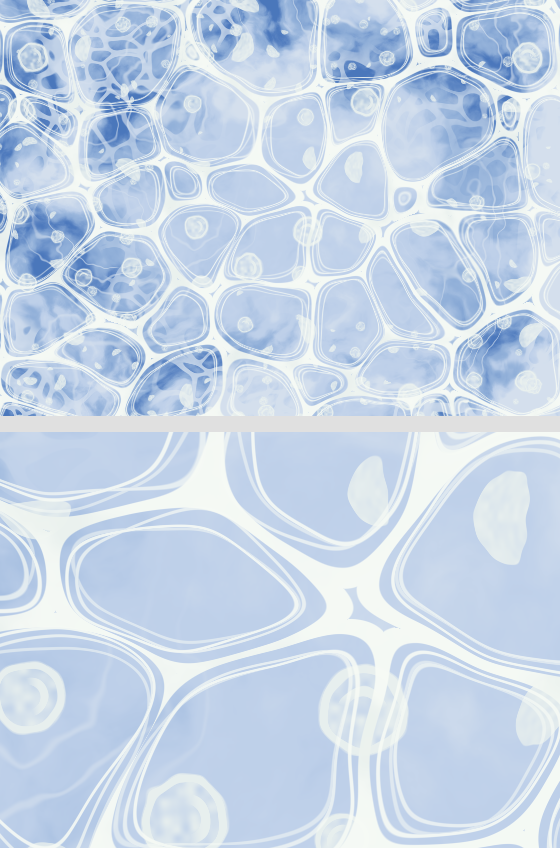
Top: the whole. Bottom: its middle third, enlarged.
Reproduce this texture procedurally as a Shadertoy shader.

```glsl
// Pale cellular web over a blue watercolour wash: a weighted Voronoi diagram
// with rounded corners gives the cells, offset contours give their membranes,
// and finer webs, fibres, discs and beans are scattered through the wash.
#define CELL_SCALE 6.2    // main cells per canvas height
#define FINE_SCALE 19.0   // small bubbles per canvas height
#define SIZE_SPREAD 0.7   // variation of cell sizes
#define ROUNDING 0.075    // softness of cell corners
#define WARP 0.045        // waviness of the membranes
#define WASH_CONTRAST 2.8 // mottling near the rim
#define WHITE vec3(0.965, 0.98, 0.96)
#define CREAM vec3(0.925, 0.95, 0.935)
#define PALE vec3(0.83, 0.875, 0.93)
#define MIST vec3(0.745, 0.815, 0.915)
#define BLUE vec3(0.57, 0.69, 0.85)
#define DEEP vec3(0.29, 0.465, 0.735)

vec3 hash3(vec2 p) {
    vec3 q = fract(p.xyx * vec3(0.1031, 0.1030, 0.0973));
    q += dot(q, q.yxz + 33.33);
    return fract((q.xxy + q.yzz) * q.zyx);
}

float noise(vec2 p) {
    vec2 i = floor(p), f = fract(p);
    f = f * f * (3.0 - 2.0 * f);
    return mix(mix(hash3(i).x, hash3(i + vec2(1, 0)).x, f.x),
               mix(hash3(i + vec2(0, 1)).x, hash3(i + vec2(1, 1)).x, f.x), f.y);
}

float fbm(vec2 p) {
    float sum = 0.0, amp = 0.516;
    for (int i = 0; i < 5; i++, amp *= 0.5) {
        sum += amp * noise(p);
        p = mat2(1.6, 1.2, -1.2, 1.6) * p + 7.3;
    }
    return sum;
}

vec2 wobble(vec2 p) { return vec2(noise(p), noise(p + 41.7)) - 0.5; }

// Offset to the i-th nearby cell seed (xy) and its weight (z)
vec3 seed(int i, vec2 p) {
    vec2 id = floor(p) + vec2(i % 5, i / 5) - 2.0;
    vec3 h = hash3(id + 50.0);
    return vec3(id + 0.5 + 0.85 * (h.xy - 0.5) - p, SIZE_SPREAD * h.z * h.z);
}

// Rounded distance to the border of a weighted Voronoi cell
float cellBorder(vec2 p) {
    int bestIndex = 0;
    vec3 best = vec3(0);
    float nearest = 1e5, sum = 0.0;
    for (int i = 0; i < 25; i++) {
        vec3 s = seed(i, p);
        float power = dot(s.xy, s.xy) - s.z;
        if (power < nearest) { nearest = power; best = s; bestIndex = i; }
    }
    for (int i = 0; i < 25; i++) {
        if (i == bestIndex) continue;
        vec3 s = seed(i, p);
        float d = (dot(s.xy, s.xy) - s.z - nearest) / (2.0 * length(s.xy - best.xy));
        sum += exp(-d / ROUNDING);
    }
    return -ROUNDING * log(sum);
}

// Smooth stroke: 1 where |d| is below the half width
float stroke(float d, float halfWidth, float aa) {
    return 1.0 - smoothstep(halfWidth - aa, halfWidth + aa, abs(d));
}

// Opacity of scattered ringed discs and bent beans, one per grid square
float spores(vec2 p, float scale, float density, float px) {
    vec2 g = p * scale, id = floor(g);
    vec3 h = hash3(id + scale * 3.0), k = hash3(id + scale * 7.0 + 19.0);
    if (h.z > density) return 0.0;
    float r = mix(0.12, 0.29, k.x), a = 6.2832 * k.y, soft = px * scale;
    vec2 q = mat2(cos(a), sin(a), -sin(a), cos(a)) * (g - id - 0.5 - 0.36 * (h.xy - 0.5));
    bool bean = k.z > 0.5;
    if (bean) q.y = 1.8 * (q.y + 0.25 * q.x * q.x / r);
    float d = length(q) * (1.0 + 0.18 * (noise(q * 9.0 + id) - 0.5)) - r;
    float rings = max(stroke(d + 0.12 * r, 0.1 * r, soft),
        stroke(d + 0.55 * r, 0.12 * r, soft) * smoothstep(-0.3, 0.4, q.x / r));
    float mottle = 0.25 + 0.7 * noise(q * 18.0 + id * 5.0);
    return (1.0 - smoothstep(-soft, soft, d)) * (bean ? 0.6 + 0.4 * mottle : max(mottle, rings));
}

void mainImage(out vec4 fragColor, in vec2 fragCoord) {
    vec2 p = fragCoord / iResolution.y, uv = fragCoord / iResolution.xy;
    float px = 1.0 / iResolution.y, aa = 0.65 * CELL_SCALE * px;
    float rim = smoothstep(0.14, 0.46, length((uv - vec2(0.53, 0.48)) * vec2(0.75, 1.1))
                           + 0.15 * (noise(p * 4.0) - 0.5));
    // Fine bubbles, then a wash that is calm in the middle and mottled near the rim
    float fine = cellBorder((p + 0.06 * wobble(p * 9.0) + 0.025 * wobble(p * 24.0)) * FINE_SCALE + 90.0);
    float bubbles = 1.0 - smoothstep(0.03, 0.05 + FINE_SCALE * px, fine - 0.12 * noise(p * 14.0));
    float patches = rim * smoothstep(0.42, 0.6, noise(p * 6.0 + 12.0));
    vec2 flow = vec2(fbm(p * 4.0), fbm(p * 4.0 + 23.0));
    float tone = 0.37 + 0.13 * rim + (fbm(p * 4.5 + 2.2 * flow) - 0.5) * mix(0.7, WASH_CONTRAST, rim);
    tone += (fbm(p * 26.0 + 5.0 * flow) - 0.5) * mix(0.22, 0.75, rim) + 0.14 * patches * (1.0 - bubbles);
    vec3 col = mix(PALE, MIST, smoothstep(0.0, 0.32, tone));
    col = mix(col, BLUE, smoothstep(0.32, 0.65, tone));
    col = mix(col, DEEP, smoothstep(0.62, 1.05, tone));
    col = mix(col, PALE, 0.7 * bubbles * patches);
    // Drifting fibres, discs and beans
    float strand = noise(p * vec2(5.0, 7.0) + 1.5 * flow) - 0.5;
    float fibre = max(stroke(strand, 0.01, 0.008), stroke(abs(strand) - 0.13, 0.008, 0.008));
    col = mix(col, PALE, 0.6 * fibre * smoothstep(0.3, 0.6, noise(p * 5.0 + 31.0)));
    float specks = max(spores(p, 7.5, 0.42, px), spores(p + 3.1, 14.0, 0.3 * rim + 0.06, px));
    col = mix(col, CREAM, 0.9 * max(specks, spores(p + 6.7, 25.0, 0.22 * rim, px)));
    // Main web, with membranes that leave and rejoin it and gaps at its junctions
    vec2 cellPos = p + WARP * wobble(p * 6.0) + 0.25 * WARP * wobble(p * 17.0);
    float border = cellBorder(cellPos * vec2(0.88, 1.0) * CELL_SCALE);
    float inner = border - 0.035 * noise(p * 7.0 + 5.0) + 0.004;
    float membrane = 0.0;
    for (float i = 0.0; i < 3.0; i++) {
        float offset = 0.13 * noise(p * (6.0 + 2.0 * i) + 60.0 + 20.0 * i) - 0.015;
        membrane = max(membrane, (1.0 - 0.2 * i) * stroke(inner - offset, 0.007, aa));
    }
    col = mix(col, WHITE, 0.9 * membrane);
    float gap = smoothstep(-aa, aa, -border - 0.047 - 0.02 * noise(p * 9.0));
    float web = (1.0 - smoothstep(-aa, aa, inner)) * (1.0 - 0.85 * gap);
    vec3 webColor = mix(CREAM, WHITE, smoothstep(0.25, 0.55, fbm(p * 12.0)));
    fragColor = vec4(mix(col, webColor, 0.97 * web), 1.0);
}
```
